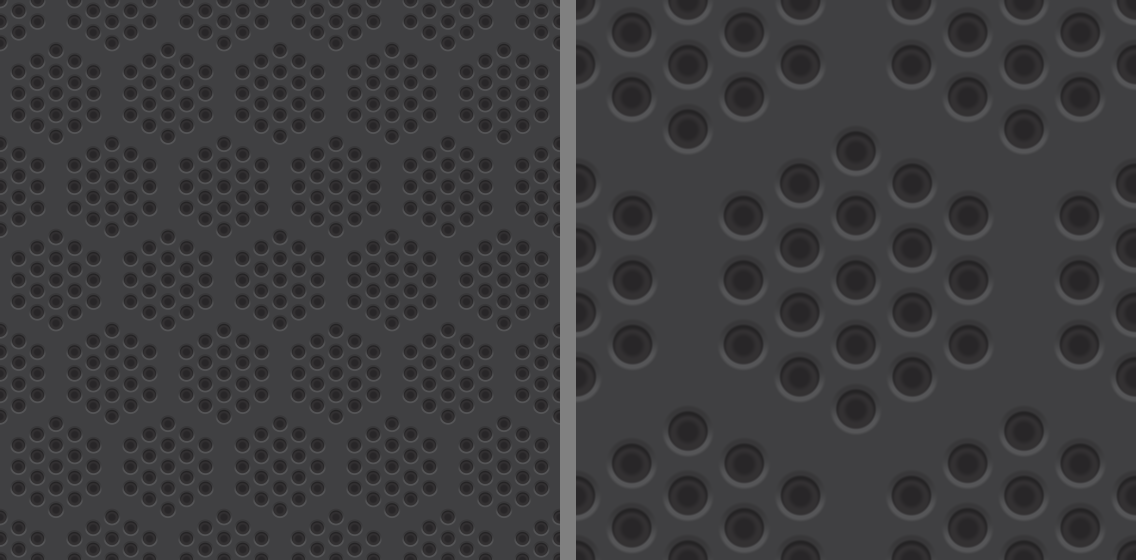
Left: the whole. Right: its middle third, enlarged.
A Shadertoy shader for this pattern:

```glsl
// Offset from p to the nearest hole of a 19-hole hexagonal cluster at the origin
vec2 nearestHole(vec2 p) {
    vec2 best = vec2(1.0);
    for (float column = -2.0; column <= 2.0; column++) {
        float halfCount = (4.0 - abs(column)) * 0.5;
        float stagger = fract(halfCount);
        float row = clamp(round(p.y / 0.0384 - stagger) + stagger, -halfCount, halfCount);
        vec2 offset = p - vec2(column * 0.0335, row * 0.0384);
        if (dot(offset, offset) < dot(best, best)) best = offset;
    }
    return best;
}

// Offset from p to the nearest cluster of one rectangular lattice
vec2 clusterCell(vec2 p) {
    vec2 pitch = vec2(1.0 / 5.0, 1.0 / 3.0);
    return p - pitch * round(p / pitch);
}

vec3 shadeHole(vec2 offset, float pixel) {
    float dist = length(offset);
    float up = offset.y / max(dist, 1e-5);
    float radius = 0.0117;
    float soft = max(0.0009, pixel * 0.7);

    // Sheet with a shaded upper lip and a lit lower lip
    vec3 sheet = vec3(0.252, 0.252, 0.259);
    float lip = 1.0 - smoothstep(0.0008, 0.0032, abs(dist - radius - 0.0012));
    sheet = mix(sheet, vec3(0.205, 0.202, 0.207), lip * 0.7 * smoothstep(0.0, 0.8, up));
    sheet = mix(sheet, vec3(0.335, 0.335, 0.342), lip * smoothstep(-0.25, 0.65, -up));

    // Recess with an overhanging shadow and a dark floor
    vec3 recess = vec3(0.200, 0.191, 0.198);
    float overhang = smoothstep(0.0092, 0.0122, length(offset + vec2(0.0, 0.0016)));
    recess = mix(recess, vec3(0.142, 0.137, 0.142), overhang);
    float depth = 1.0 - smoothstep(0.0045, 0.0085, length(offset + vec2(0.0, 0.0005)));
    recess = mix(recess, vec3(0.156, 0.149, 0.155), depth);

    return mix(recess, sheet, smoothstep(radius - soft, radius + soft, dist));
}

void mainImage(out vec4 fragColor, in vec2 fragCoord) {
    float pixel = 1.0 / iResolution.y;
    vec2 p = fragCoord * pixel;

    // Two interleaved lattices form the staggered rows of clusters
    vec2 even = nearestHole(clusterCell(p));
    vec2 odd = nearestHole(clusterCell(p - vec2(0.1, 1.0 / 6.0)));
    vec2 offset = dot(even, even) < dot(odd, odd) ? even : odd;

    fragColor = vec4(shadeHole(offset, pixel), 1.0);
}
```
